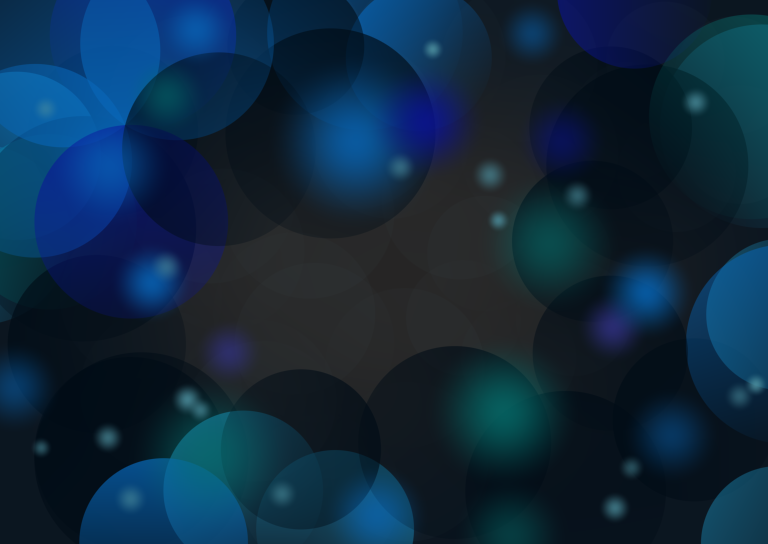
Reproduce this background procedurally as a Shadertoy shader.

```glsl
const float TAU = 6.2831853;
const float GOLDEN = 0.618034;

const int EDGE_DISCS = 30;
const int GHOST_ROSETTES = 6;
const int PETALS = 5;
const int GLOWS = 18;
const int GLINTS = 18;

const vec2 BRIGHT_PIVOT = vec2(0.163, 0.77);  // fraction of the canvas
const float BRIGHT_RADIUS = 0.178;

const vec3 CHARCOAL = vec3(0.150, 0.147, 0.147);
const vec3 NIGHT = vec3(0.045, 0.085, 0.125);
const vec3 INK = vec3(0.0, 0.045, 0.085);
const vec3 AZURE = vec3(0.03, 0.40, 0.72);
const vec3 CYAN = vec3(0.10, 0.50, 0.66);
const vec3 ROYAL = vec3(0.04, 0.07, 0.60);
const vec3 INDIGO = vec3(0.20, 0.20, 0.55);
const vec3 TEAL = vec3(0.02, 0.44, 0.43);
const vec3 MIST = vec3(0.26, 0.34, 0.37);
const vec3 GLINT = vec3(0.30, 0.56, 0.62);

vec4 hash4(float n) {
    vec4 h = fract(vec4(n) * vec4(0.1031, 0.1030, 0.0973, 0.1099));
    h += dot(h, h.wzxy + 33.33);
    return fract((h.xxyz + h.yzzw) * h.zywx);
}

vec2 direction(float angle) {
    return vec2(cos(angle), sin(angle));
}

// Point on a rectangle around the centre; reach 1 is the canvas border.
vec2 framePoint(float turn, float reach, float aspect) {
    vec2 d = direction(TAU * turn);
    d /= max(abs(d.x), abs(d.y));
    return 0.5 * vec2(aspect, 1.0) * (1.0 + reach * d);
}

// Crisp disc whose opacity ramps from faint to strong along a direction.
vec3 blendDisc(vec3 base, vec2 p, vec2 centre, float radius, vec3 tint,
               vec2 opacity, vec2 ramp) {
    vec2 q = p - centre;
    float soft = 0.75 / iResolution.y;
    float mask = 1.0 - smoothstep(-soft, soft, length(q) - radius);
    float along = 0.5 + 0.5 * dot(q, ramp) / radius;
    return mix(base, tint, mask * mix(opacity.x, opacity.y, along));
}

vec3 blendGlow(vec3 base, vec2 p, vec2 centre, float radius, vec3 tint, float opacity) {
    float fade = 1.0 - smoothstep(0.0, radius, distance(p, centre));
    return mix(base, tint, opacity * fade);
}

vec3 discTint(float pick) {
    return pick < 0.45 ? AZURE : pick < 0.75 ? CYAN : pick < 0.92 ? ROYAL : TEAL;
}

vec3 glowTint(float pick) {
    return pick < 0.38 ? TEAL : pick < 0.74 ? AZURE : pick < 0.9 ? INDIGO : ROYAL;
}

void mainImage(out vec4 fragColor, in vec2 fragCoord) {
    float aspect = iResolution.x / iResolution.y;
    vec2 p = fragCoord / iResolution.y;
    vec2 size = vec2(aspect, 1.0);

    // Warm charcoal middle sinking into blue night
    vec2 fromCentre = 2.0 * p / size - 1.0;
    vec3 col = mix(CHARCOAL, NIGHT, smoothstep(0.25, 1.1, length(fromCentre)));

    // Ghost rosettes: faint discs meeting in one point
    for (int i = 0; i < GHOST_ROSETTES; i++) {
        vec4 h = hash4(float(i) + 11.0);
        vec2 pivot = framePoint(float(i) * GOLDEN + 0.1, mix(0.2, 0.8, h.x), aspect);
        float radius = mix(0.10, 0.16, h.y);
        for (int k = 0; k < PETALS; k++) {
            vec2 arm = direction(TAU * (float(k) / float(PETALS) + h.z));
            col = blendDisc(col, p, pivot + radius * arm, radius, MIST,
                            vec2(0.01, 0.07), arm);
        }
    }

    // Overlapping light and dark discs framing the canvas
    for (int i = 0; i < EDGE_DISCS; i++) {
        float n = float(i);
        vec4 h = hash4(n + 47.0);
        vec4 g = hash4(n + 131.0);
        bool dark = mod(n, 2.0) > 0.5;
        float reach = dark ? mix(0.42, 0.95, h.x) : mix(0.72, 1.06, h.x);
        vec2 centre = framePoint(n * GOLDEN + 0.08 * h.y, reach, aspect);
        float radius = mix(0.125, 0.21, h.z);
        vec2 ramp = direction(2.0 + 3.0 * (g.x - 0.5));
        float leftness = 1.0 - 0.35 * centre.x / aspect;
        vec3 tint = dark ? INK : discTint(g.y);
        vec2 opacity = dark ? vec2(0.30, 0.68) : vec2(0.04, 0.80) * leftness;
        col = blendDisc(col, p, centre, radius, tint, opacity, ramp);
    }

    // Bright rosette, its petals glowing towards the shared point
    for (int k = 0; k < PETALS; k++) {
        float n = float(k);
        vec2 arm = direction(TAU * (n / float(PETALS) + 0.16));
        vec3 tint = k == 4 ? INK : k == 3 ? ROYAL : AZURE;
        col = blendDisc(col, p, BRIGHT_PIVOT * size + BRIGHT_RADIUS * arm,
                        BRIGHT_RADIUS, tint, vec2(0.22, 0.66), -arm);
    }

    // Soft out-of-focus glows
    for (int i = 0; i < GLOWS; i++) {
        float n = float(i);
        vec4 h = hash4(n + 211.0);
        vec2 centre = framePoint(n * GOLDEN + 0.33, mix(0.35, 1.0, h.x), aspect);
        col = blendGlow(col, p, centre, mix(0.06, 0.17, h.y), glowTint(h.z),
                        mix(0.4, 0.85, h.w));
    }

    // Small pale glints
    for (int i = 0; i < GLINTS; i++) {
        vec4 h = hash4(float(i) + 307.0);
        col = blendGlow(col, p, h.xy * size, mix(0.02, 0.036, h.z), GLINT,
                        mix(0.45, 0.85, h.w));
    }

    fragColor = vec4(col, 1.0);
}
```
